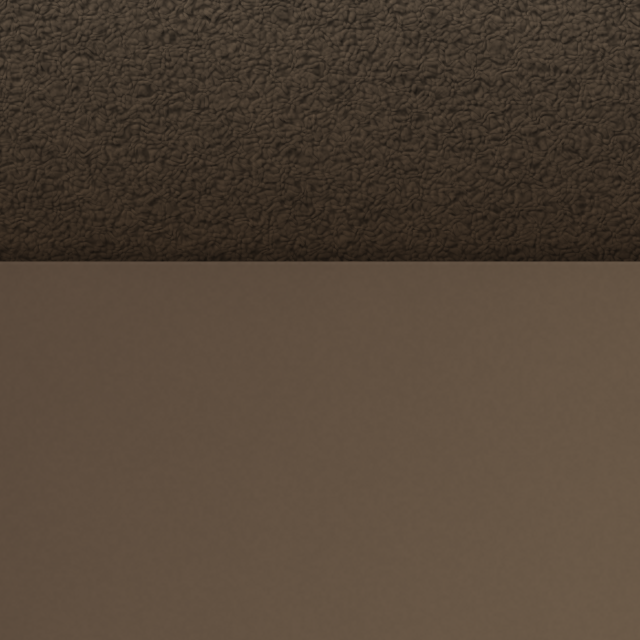
Reproduce this texture procedurally as a Shadertoy shader.

```glsl
// A dark pebbled textile hangs above a smooth, softly lit brown panel.
// The pile is warped noise shaded as relief, with dark pits and woven streaks;
// the panel is a diagonal gradient with faint mottling and grain.

const float SEAM_HEIGHT = 0.5915;

float hash(vec2 p) {
    vec3 q = fract(vec3(p.xyx) * 0.1031);
    q += dot(q, q.yzx + 33.33);
    return fract((q.x + q.y) * q.z);
}

float valueNoise(vec2 p) {
    vec2 cell = floor(p);
    vec2 f = fract(p);
    f = f * f * (3.0 - 2.0 * f);
    float low = mix(hash(cell), hash(cell + vec2(1.0, 0.0)), f.x);
    float high = mix(hash(cell + vec2(0.0, 1.0)), hash(cell + 1.0), f.x);
    return mix(low, high, f.y);
}

float fbm(vec2 p) {
    float sum = 0.0;
    float amplitude = 0.5;
    for (int i = 0; i < 4; i++) {
        sum += amplitude * valueNoise(p);
        p = p * 2.03 + 17.3;
        amplitude *= 0.5;
    }
    return sum / 0.9375;
}

// Distance to the nearest jittered tuft centre, for soft round bumps.
float tuftDistance(vec2 p) {
    vec2 cell = floor(p);
    float nearest = 2.0;
    for (int j = -1; j <= 1; j++) {
        for (int i = -1; i <= 1; i++) {
            vec2 id = cell + vec2(i, j);
            vec2 jitter = vec2(hash(id), hash(id + 71.7));
            nearest = min(nearest, length(p - id - jitter));
        }
    }
    return nearest;
}

// Height of the pile: round tufts broken up by finer noise.
float pileHeight(vec2 p) {
    float bump = 1.0 - smoothstep(0.05, 0.85, tuftDistance(p));
    return 0.6 * bump + 0.55 * valueNoise(p * 1.45 + 9.0);
}

// Signed brightness of the pile, lit from the upper left.
float pileShade(vec2 p) {
    float here = pileHeight(p);
    float towardLight = pileHeight(p + vec2(-0.22, 0.32));
    float pits = smoothstep(0.15, 0.75, here) - 0.6;
    return 0.65 * (here - towardLight) + 0.42 * pits;
}

vec3 textile(vec2 uv) {
    float height = clamp((uv.y - SEAM_HEIGHT) / (1.0 - SEAM_HEIGHT), 0.0, 1.0);
    vec3 color = mix(vec3(0.180, 0.139, 0.102), vec3(0.264, 0.225, 0.184),
                     pow(height, 0.85));
    color *= mix(0.82, 1.0, smoothstep(0.0, 0.09, height));

    vec2 warp = vec2(valueNoise(uv * 60.0), valueNoise(uv * 60.0 + 31.0)) - 0.5;
    float pile = pileShade(uv * vec2(112.0, 132.0) + warp * 1.4);
    float streak = valueNoise(uv * vec2(28.0, 115.0)) - 0.5;
    float patches = fbm(uv * vec2(7.0, 10.0)) - 0.5;
    float fiber = valueNoise(uv * 290.0) - 0.5;
    float relief = 0.66 * pile + 0.16 * streak + 0.12 * patches + 0.24 * fiber;
    return color * (1.0 + relief * mix(0.85, 1.0, height));
}

vec3 panel(vec2 uv) {
    float depth = 1.0 - uv.y / SEAM_HEIGHT;
    float glow = smoothstep(0.0, 1.25, 0.74 * uv.x + 0.36 * depth);
    vec3 color = mix(vec3(0.364, 0.298, 0.242), vec3(0.422, 0.354, 0.284), glow);

    // A dim lip just under the seam and a slight fall-off at the left.
    color *= 1.0 - 0.035 * exp(-depth * 18.0);
    color *= mix(0.985, 1.0, smoothstep(0.0, 0.12, uv.x));

    float mottling = fbm(uv * 9.0) - 0.5;
    float grain = valueNoise(uv * 150.0) - 0.5;
    float dust = valueNoise(uv * 310.0 + 5.0) - 0.5;
    return color * (1.0 + 0.02 * mottling + 0.026 * grain + 0.018 * dust);
}

void mainImage(out vec4 fragColor, in vec2 fragCoord) {
    vec2 uv = fragCoord / iResolution.xy;
    float pixel = 1.0 / iResolution.y;

    // The seam is straight; only its rim is frayed by the pile.
    float softness = max(pixel, 0.0016);
    float cover = smoothstep(-softness, softness, uv.y - SEAM_HEIGHT);
    vec3 color = mix(panel(uv), textile(uv), cover);

    // Thin pale rim where the panel meets the textile.
    float rim = exp(-pow((uv.y - SEAM_HEIGHT + 0.003) / 0.002, 2.0));
    float fray = 0.4 + 0.9 * valueNoise(vec2(uv.x * 190.0, 3.0));
    color += vec3(0.016, 0.016, 0.016) * rim * fray * (1.0 - cover);
    fragColor = vec4(color, 1.0);
}
```
